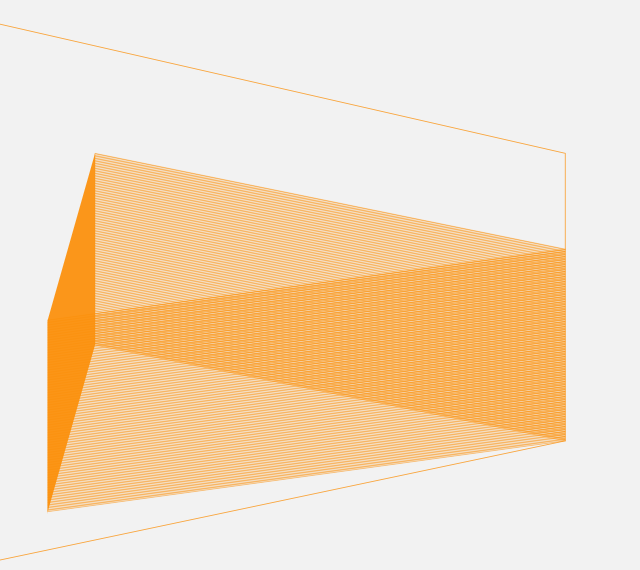
This background is drawn by a Shadertoy shader. Its source:

```glsl
// A wireframe wedge: three slanted faces ruled with fine orange lines on pale grey.
// Each face is a sheared band with a periodic ink profile; where two bands overlap
// their inks multiply into a woven moire. Thin segments frame the wedge.

// All lengths are fractions of the canvas height.
const vec3 PAPER = vec3(0.948);
const vec3 INK = vec3(0.985, 0.563, 0.040);

const vec2 BACK_TOP = vec2(0.1667, 0.7310);   // upper ends of the three uprights
const vec2 FRONT_TOP = vec2(0.0837, 0.4386);
const vec2 RIGHT_TOP = vec2(0.9917, 0.5629);
const float FACE_HEIGHT = 0.3363;

const vec2 FRAME_UPPER = vec2(0.0, 0.9576);   // open frame around the wedge
const vec2 FRAME_CORNER = vec2(0.9917, 0.7310);
const vec2 FRAME_LOWER = vec2(0.0, 0.0175);

const float LINE_SPACING = 0.004386;
const float LINE_WIDTH = 0.0015;
const float FACE_INK = 0.41;                  // mean ink of a ruled face
const float FACE_CONTRAST = 0.28;             // ink swing between line and gap
const float SIDE_INK = 0.93;                  // lines so tight they merge
const float RIM_INK = 0.45;
const float FRAME_INK = 0.80;

const float PI = 3.14159265;

// Antialiased step: 1 where the signed distance d is positive.
float inside(float d, float px) {
    return clamp(d / px + 0.5, 0.0, 1.0);
}

// Sheared band hanging below the edge a-b, ruled parallel to that edge.
float ruledFace(vec2 p, vec2 a, vec2 b, float ink, float contrast, float px) {
    float slope = (b.y - a.y) / (b.x - a.x);
    float depth = a.y + slope * (p.x - a.x) - p.y;
    float edge = min(depth, FACE_HEIGHT - depth) * inversesqrt(1.0 + slope * slope);
    float sides = min(p.x - a.x, b.x - p.x);
    float mask = inside(edge, px) * inside(sides, px);

    // Attenuate the ruling as its period nears the pixel size.
    float w = PI * min(px / LINE_SPACING, 1.0);
    float ruling = cos(2.0 * PI * depth / LINE_SPACING) * sin(w) / w;
    return mask * (ink + contrast * ruling);
}

// Area coverage of a thin straight segment.
float segment(vec2 p, vec2 a, vec2 b, float px) {
    vec2 ab = b - a;
    float t = clamp(dot(p - a, ab) / dot(ab, ab), 0.0, 1.0);
    float d = length(p - a - ab * t);
    float halfWidth = 0.5 * LINE_WIDTH;
    return max(inside(halfWidth - d, px) - inside(-halfWidth - d, px), 0.0);
}

// Outline of one face: its upper and lower edge and its left upright.
float faceRim(vec2 p, vec2 a, vec2 b, float px) {
    vec2 drop = vec2(0.0, FACE_HEIGHT);
    float rim = max(segment(p, a, b, px), segment(p, a - drop, b - drop, px));
    return max(rim, segment(p, a, a - drop, px));
}

void mainImage(out vec4 fragColor, in vec2 fragCoord) {
    float px = 1.0 / iResolution.y;
    vec2 p = fragCoord * px;
    vec2 frameBase = RIGHT_TOP - vec2(0.0, FACE_HEIGHT);

    // Layer the inks by multiplying the bare paper each one leaves.
    float bare = 1.0;
    bare *= 1.0 - ruledFace(p, BACK_TOP, RIGHT_TOP, FACE_INK, FACE_CONTRAST, px);
    bare *= 1.0 - ruledFace(p, FRONT_TOP, RIGHT_TOP, FACE_INK, FACE_CONTRAST, px);
    bare *= 1.0 - ruledFace(p, FRONT_TOP, BACK_TOP, SIDE_INK, 0.0, px);

    // Crisp rims on the faces.
    float rim = max(faceRim(p, BACK_TOP, RIGHT_TOP, px),
                    faceRim(p, FRONT_TOP, RIGHT_TOP, px));
    bare *= 1.0 - RIM_INK * rim;

    // Open frame: upper ray, right upright, lower ray.
    float frame = segment(p, FRAME_UPPER, FRAME_CORNER, px);
    frame = max(frame, segment(p, FRAME_CORNER, frameBase, px));
    frame = max(frame, segment(p, frameBase, FRAME_LOWER, px));
    bare *= 1.0 - FRAME_INK * frame;

    fragColor = vec4(mix(INK, PAPER, bare), 1.0);
}
```
